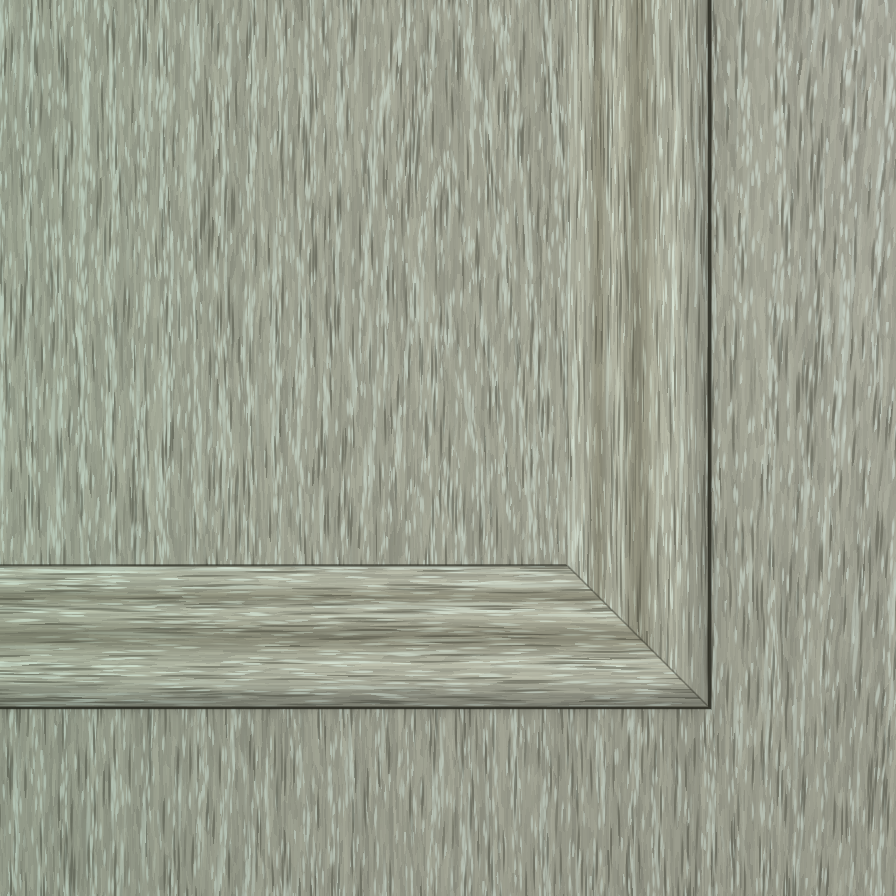
Write a Shadertoy shader that draws this texture.

```glsl
const vec2 CORNER = vec2(0.792, 0.210);   // outer corner of the moulding
const float MOULD_WIDTH = 0.159;
const vec3 OAK = vec3(0.605, 0.613, 0.553);
const vec3 LIME = vec3(0.755, 0.800, 0.750);
const vec3 PORE = vec3(0.360, 0.365, 0.315);
const vec3 GROOVE = vec3(0.150, 0.150, 0.115);

vec2 hash2(vec2 p) {
    vec2 q = vec2(dot(p, vec2(127.1, 311.7)), dot(p, vec2(269.5, 183.3)));
    return fract(sin(q) * 43758.545);
}

// Cellular noise: distance to the nearest seed and that seed's random value
vec2 cells(vec2 p) {
    vec2 base = floor(p);
    vec2 nearest = vec2(9.0, 0.0);
    for (int j = -1; j <= 1; j++) {
        for (int i = -1; i <= 1; i++) {
            vec2 id = base + vec2(i, j);
            float dist = length(id + hash2(id) - p);
            if (dist < nearest.x) nearest = vec2(dist, hash2(id + 57.3).x);
        }
    }
    return nearest;
}

// Elongated marks; density runs from none (0) to all cells (1)
float flecks(vec2 p, vec2 scale, float density) {
    vec2 c = cells(p * scale);
    return smoothstep(0.58, 0.20, c.x) * smoothstep(-0.06, 0.06, density - c.y);
}

float ridge(float t, float centre, float width) {
    float k = (t - centre) / width;
    return exp(-min(k * k, 40.0));
}

float lineMask(float dist, float halfWidth, float px) {
    return 1.0 - smoothstep(halfWidth - px * 0.5, halfWidth + px, abs(dist));
}

// Growth rings, straight far from the centre and arched close to it
float rings(vec2 p, vec2 centre, float spread) {
    vec2 d = p - centre;
    float arch = 0.17 * d.y * ridge(d.x, 0.0, spread);
    float v = sqrt(d.x * d.x + 0.0002) + arch;
    v += 0.003 * sin(p.y * 13.0 + p.x * 31.0) + 0.0015 * sin(p.y * 37.0 - p.x * 63.0);
    float wave = 0.5 + 0.34 * sin(v * 205.0) + 0.16 * sin(v * 337.0 + 1.3);
    return smoothstep(0.42, 0.92, wave);
}

// Limed oak with its grain along y
vec3 limedOak(vec2 p, float ring, float lime) {
    p.x += 0.0008 * sin(p.y * 23.0 + p.x * 47.0) + 0.0003 * sin(p.y * 83.0 + p.x * 130.0);
    float broad = cells(p * vec2(55.0, 2.3)).y - 0.5;
    float fibre = cells(p * vec2(210.0, 5.0) + 11.0).y - 0.5;
    float fine = cells(p * vec2(370.0, 42.0) + 5.0).y - 0.5;
    vec3 col = OAK * (1.0 + 0.03 * broad + 0.09 * fibre + 0.12 * fine);

    float patchy = lime * (1.0 + 0.8 * broad);
    float longLime = flecks(p + 3.7, vec2(190.0, 10.0), patchy * (0.08 + 0.62 * ring));
    float shortLime = flecks(p + 8.1, vec2(290.0, 42.0), patchy * (0.16 + 0.70 * ring));
    float pores = flecks(p + 1.9, vec2(300.0, 17.0), 0.16 + 0.14 * ring);
    col = mix(col, LIME, 0.55 * longLime);
    col = mix(col, LIME, 0.75 * shortLime);
    return mix(col, PORE, 0.62 * pores);
}

// Rounded beads and hollows across the moulding, t from inner to outer edge
float profile(float t) {
    float light = 0.10 * ridge(t, 0.09, 0.09) + 0.10 * ridge(t, 0.34, 0.07);
    light += 0.10 * ridge(t, 0.71, 0.13);
    float shade = 0.12 * ridge(t, 0.22, 0.045) + 0.13 * ridge(t, 0.50, 0.075);
    return 1.01 + light - shade - 0.16 * ridge(t, 1.0, 0.10);
}

vec3 moulding(vec2 across, float t, float contrast) {
    float hollow = min(ridge(t, 0.50, 0.10) + ridge(t, 0.22, 0.05), 1.0);
    vec3 col = limedOak(across * vec2(1.15, 0.65), 0.45 - 0.25 * hollow, 0.55);
    float strand = sin(across.x * 710.0 + 2.0 * sin(across.y * 9.0))
                 + sin(across.x * 1130.0 + 3.0 * sin(across.y * 6.0));
    col *= 1.0 + 0.015 * strand;
    col = mix(col, col * vec3(1.0, 0.985, 0.95), hollow);
    return col * (1.0 + contrast * (profile(t) - 1.0));
}

void mainImage(out vec4 fragColor, in vec2 fragCoord) {
    vec2 p = fragCoord / iResolution.xy;
    float px = 1.0 / min(iResolution.x, iResolution.y);
    float right = p.x - CORNER.x;
    float below = CORNER.y - p.y;
    float edge = max(right, below);
    float t = edge / MOULD_WIDTH + 1.0;
    float onStile = smoothstep(-px, px, right - below);

    // Inner panel and outer door, with leaning grain on the far right
    float outer = step(0.0, edge);
    vec2 grain = p;
    grain.x -= outer * 0.28 * p.y * max(p.x - 0.80, 0.0);
    vec2 archCentre = mix(vec2(0.50, 0.67), vec2(0.295, 0.15), outer);
    float ring = rings(grain, archCentre, mix(0.12, 0.09, outer));
    float lime = mix(0.80, 0.68, outer) + 0.10 * ridge(p.x, 0.0, 0.25);
    vec3 col = limedOak(grain + outer * vec2(0.37, 0.21), ring, lime);

    // Mitred moulding
    vec3 sideBar = moulding(p + 2.3, t, 0.80);
    vec3 lowerBar = moulding(p.yx + 5.1, t, 1.10);
    float inFrame = smoothstep(-px, px, edge + MOULD_WIDTH) * (1.0 - smoothstep(-px, px, edge));
    col = mix(col, mix(lowerBar, sideBar, onStile), inFrame);

    // Soft contact shadow, joint lines and the mitre
    col *= 1.0 - 0.14 * outer * exp(-max(edge, 0.0) / 0.006);
    float innerLine = lineMask(edge + MOULD_WIDTH, 0.0010, px) * mix(0.65, 0.10, onStile);
    float outerLine = lineMask(edge, mix(0.0012, 0.0018, onStile), px) * 0.85;
    float mitre = lineMask((right - below) * 0.707, 0.0006, px) * inFrame * 0.42;
    col = mix(col, GROOVE, max(max(innerLine, outerLine), mitre));

    // Cool light from the left, paler upper right, dimmer lower edge
    col *= mix(vec3(1.0), vec3(0.965, 1.0, 0.985), ridge(p.x, 0.0, 0.28));
    col *= mix(vec3(1.0), vec3(1.03, 1.025, 1.045), smoothstep(0.72, 1.0, p.x) * p.y);
    col *= 0.965 + 0.05 * smoothstep(0.0, 0.5, p.y);
    fragColor = vec4(clamp(col, 0.0, 1.0), 1.0);
}
```
